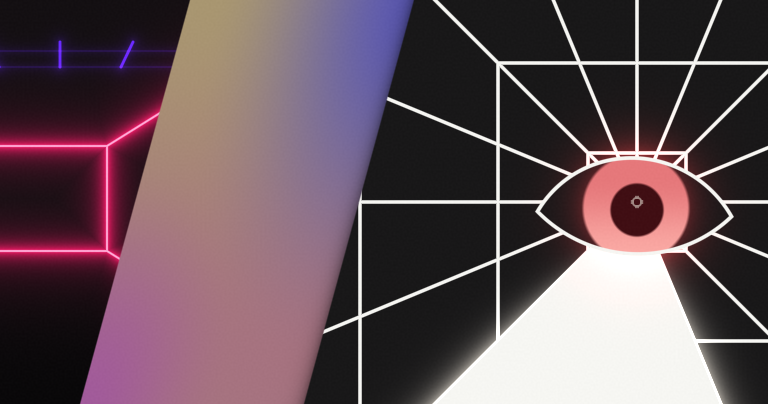
Write a WebGL 2 fragment shader that draws this background.

```glsl
#version 300 es
precision highp float;
// Three slanted panels: neon room outline, soft colour gradient, and an eye casting a beam in a line tunnel.
uniform vec2 u_resolution;
out vec4 outColor;

const float HEIGHT = 4.04;   // canvas height in scene units
const float SLANT = 0.2723;  // sideways lean of the panels
const float SECTOR = 0.3926991; // angle between tunnel rays
const vec3 CHARCOAL = vec3(0.095, 0.092, 0.095);
const vec3 WHITE = vec3(0.965, 0.965, 0.95);
const vec3 NEON = vec3(1.0, 0.05, 0.38);
const vec3 VIOLET = vec3(0.32, 0.10, 0.95);

float fill(float d, float px) { return 1.0 - smoothstep(-px, px, d); }
float stroke(float d, float halfWidth, float px) { return fill(abs(d) - halfWidth, 0.8 * px); }
float halo(float d, float reach) { return exp(-max(d, 0.0) / reach); }

float segment(vec2 p, vec2 a, vec2 b) {
  vec2 v = b - a;
  return length(p - a - v * clamp(dot(p - a, v) / dot(v, v), 0.0, 1.0));
}

vec2 hashGradient(vec2 cell) {
  float h = fract(sin(dot(cell, vec2(127.1, 311.7))) * 43758.5);
  return vec2(cos(6.2832 * h), sin(6.2832 * h));
}

float gradientNoise(vec2 p) {
  vec2 i = floor(p), f = fract(p), u = f * f * (3.0 - 2.0 * f), e = vec2(1.0, 0.0);
  float low = mix(dot(hashGradient(i), f), dot(hashGradient(i + e), f - e), u.x);
  float high = mix(dot(hashGradient(i + e.yx), f - e.yx), dot(hashGradient(i + 1.0), f - 1.0), u.x);
  return mix(low, high, u.y);
}

// Neon box corner with violet ceiling marks
vec3 neonRoom(vec2 p, float px) {
  vec2 top = vec2(1.07, 2.58), low = vec2(1.07, 1.53);
  float d = min(segment(p, vec2(-1.0, top.y), top), segment(p, vec2(-1.0, low.y), low));
  d = min(d, segment(p, top, low));
  d = min(d, min(segment(p, top, top + vec2(1.06, 0.66)), segment(p, low, low + vec2(1.06, -0.66))));
  vec3 col = mix(vec3(0.035, 0.03, 0.035), vec3(0.075, 0.06, 0.07), smoothstep(0.0, 2.0, p.y));
  col += NEON * (0.62 * halo(d, 0.065) + 0.3 * halo(d, 0.24));
  col = mix(col, vec3(1.0, 0.68, 0.85), stroke(d, 0.010, px));
  float rail = min(abs(p.y - 3.53), abs(p.y - 3.37));
  col += VIOLET * (0.28 * stroke(rail, 0.004, px) + 0.12 * halo(rail, 0.05));
  for (float i = -1.0; i <= 1.0; i++) {
    float tick = segment(p, vec2(0.60 + 0.61 * i, 3.37), vec2(0.60 + 0.73 * i, 3.62));
    col += VIOLET * (0.8 * stroke(tick, 0.014, px) + 0.25 * halo(tick, 0.05));
  }
  return col;
}

// Blended colour field; uv spans the slanted strip
vec3 gradientStrip(vec2 uv) {
  vec3 col = mix(vec3(0.65, 0.45, 0.50), vec3(0.66, 0.59, 0.44), smoothstep(0.1, 1.05, uv.y));
  float blue = 1.0 - smoothstep(0.0, 0.95, distance(uv, vec2(1.05, 1.02)));
  float orchid = 1.0 - smoothstep(0.0, 0.65, distance(uv, vec2(0.0, -0.05)));
  col = mix(col, vec3(0.35, 0.34, 0.70), blue);
  return mix(col, vec3(0.63, 0.34, 0.62), 0.9 * orchid);
}

// Radial lines and concentric squares, q is relative to the vanishing point
float tunnelLines(vec2 q, float px) {
  float angle = mod(atan(q.y, q.x) + 0.5 * SECTOR, SECTOR) - 0.5 * SECTOR;
  float d = length(q) * abs(sin(angle));
  float box = max(abs(q.x), abs(q.y));
  d = min(d, min(abs(box - 0.49), min(abs(box - 1.39), abs(box - 2.77))));
  return stroke(d, 0.018, px);
}

// Wedge opening downward from the vanishing point
float beamDistance(vec2 q) {
  return max(dot(q, vec2(-0.707, 0.707)), dot(q, vec2(0.924, 0.383)));
}

// Intersection of two discs, slightly tilted
float lensDistance(vec2 q) {
  vec2 e = q - vec2(-0.025, -0.12);
  e.y += 0.026 * e.x;
  return max(length(e - vec2(0.0, -0.56)) - 1.12, length(e - vec2(0.0, 0.976)) - 1.376);
}

vec3 eyeScene(vec2 q, float px) {
  float beam = beamDistance(q), lens = lensDistance(q);
  float iris = length(q - vec2(-0.01, -0.06)) - 0.53;
  float pupil = length(q - vec2(0.0, -0.08)) - 0.265;
  vec3 col = mix(CHARCOAL, WHITE, tunnelLines(q, px));
  col += vec3(0.62, 0.60, 0.56) * halo(beam, 0.11) * smoothstep(0.2, 1.6, -q.y);
  col = mix(col, WHITE, fill(beam, 1.5 * px));
  col += vec3(0.42, 0.08, 0.09) * halo(iris, 0.17);
  // Eye body, iris and pupil
  vec3 irisColor = mix(vec3(0.98, 0.66, 0.64), vec3(0.90, 0.47, 0.48), smoothstep(-0.55, 0.25, q.y));
  vec3 eye = CHARCOAL + vec3(0.24, 0.04, 0.05) * halo(iris, 0.15);
  eye = mix(eye, irisColor, fill(iris, 0.02));
  eye = mix(eye, vec3(0.25, 0.055, 0.075), fill(pupil, 0.015));
  // Small sight at the vanishing point
  float cross = min(max(abs(q.x) * 3.0, abs(q.y)), max(abs(q.x), abs(q.y) * 3.0)) - 0.06;
  float sight = max(stroke(length(q) - 0.043, 0.009, px), fill(cross, px) * step(0.035, length(q)));
  eye = mix(eye, vec3(0.72, 0.65, 0.62), 0.8 * sight);
  col = mix(col, eye, fill(lens, px));
  return mix(col, WHITE, stroke(lens, 0.019, px));
}

void main() {
  float px = HEIGHT / u_resolution.y;
  vec2 p = gl_FragCoord.xy * px;
  float across = p.x - SLANT * p.y;
  float left = across - 0.80, right = across - 3.04;
  vec3 strip = gradientStrip(vec2(left / 2.24, p.y / HEIGHT));
  strip *= 1.0 - 0.38 * halo(-right, 0.07);
  vec3 col = mix(strip, neonRoom(p, px), fill(left, px));
  col = mix(eyeScene(p - vec2(6.37, 2.02), px), col, fill(right, px));
  col += 0.012 * gradientNoise(p * 45.0);
  outColor = vec4(clamp(col, 0.0, 1.0), 1.0);
}
```
